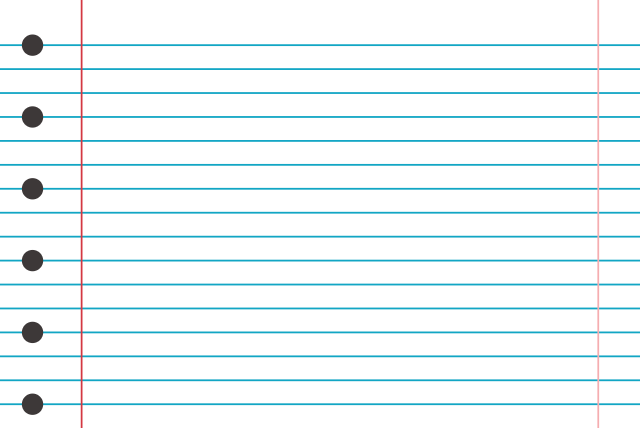
Give the GLSL for this pattern, as a WebGL 1 fragment shader.

```glsl
precision highp float;
// Ruled notebook sheet: blue lines, a margin rule on each side, punched holes at left.

uniform vec2 u_resolution;

// Lengths are in canvas heights; y is measured down from the top edge.
const float LINE_COUNT = 16.0;
const float LINE_FIRST = 0.1055;
const float LINE_PITCH = 0.05593;
const float LINE_WIDTH = 0.0042;

const float LEFT_RULE_X = 0.1907;
const float LEFT_RULE_WIDTH = 0.0041;
const float RIGHT_RULE_X = 1.3978;
const float RIGHT_RULE_WIDTH = 0.0041;

const float HOLE_X = 0.0760;
const float HOLE_RADIUS = 0.0249;
const float HOLE_COUNT = 6.0;
const float LINES_PER_HOLE = 3.0;

const vec3 PAPER = vec3(1.0);
const vec3 LINE_BLUE = vec3(0.07, 0.65, 0.77);
const vec3 RULE_RED = vec3(0.83, 0.22, 0.26);
const vec3 RULE_PINK = vec3(0.96, 0.68, 0.69);
const vec3 HOLE_DARK = vec3(0.24, 0.22, 0.22);

// Signed offset from the nearest of count marks spaced evenly from first.
float repeatOffset(float y, float first, float pitch, float count) {
  float index = clamp(floor((y - first) / pitch + 0.5), 0.0, count - 1.0);
  return y - first - index * pitch;
}

// Share of a pixel covered by a stroke whose centre lies at the given offset.
float strokeCoverage(float offset, float width, float pixel) {
  float halfWidth = 0.5 * width;
  float low = max(offset - 0.5 * pixel, -halfWidth);
  float high = min(offset + 0.5 * pixel, halfWidth);
  return clamp((high - low) / pixel, 0.0, 1.0);
}

float discCoverage(vec2 offset, float radius, float pixel) {
  return clamp((radius - length(offset)) / pixel + 0.5, 0.0, 1.0);
}

void main() {
  float pixel = 1.0 / u_resolution.y;
  vec2 p = gl_FragCoord.xy * pixel;
  p.y = 1.0 - p.y;

  // Writing lines
  float lineOffset = repeatOffset(p.y, LINE_FIRST, LINE_PITCH, LINE_COUNT);
  vec3 color = mix(PAPER, LINE_BLUE, strokeCoverage(lineOffset, LINE_WIDTH, pixel));

  // Margin rules
  float leftRule = strokeCoverage(p.x - LEFT_RULE_X, LEFT_RULE_WIDTH, pixel);
  float rightRule = strokeCoverage(p.x - RIGHT_RULE_X, RIGHT_RULE_WIDTH, pixel);
  color = mix(color, RULE_RED, leftRule);
  color = mix(color, RULE_PINK, rightRule);

  // Punched holes, centred on every third line
  float holePitch = LINE_PITCH * LINES_PER_HOLE;
  float holeOffset = repeatOffset(p.y, LINE_FIRST, holePitch, HOLE_COUNT);
  float hole = discCoverage(vec2(p.x - HOLE_X, holeOffset), HOLE_RADIUS, pixel);
  color = mix(color, HOLE_DARK, hole);

  gl_FragColor = vec4(color, 1.0);
}
```
